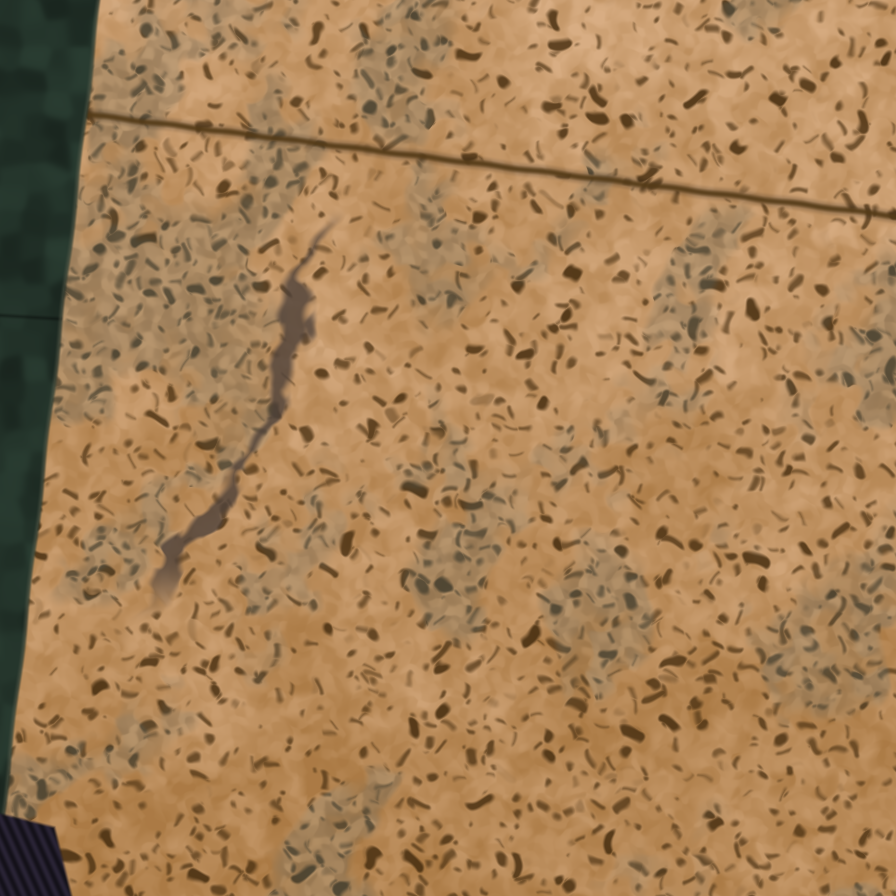
This texture is drawn by a Shadertoy shader. Its source:

```glsl
// Speckled orange granite slabs with a slanted joint, a grey vein and a dark tile border.

const vec3 GRANITE_PALE  = vec3(0.83, 0.66, 0.49);
const vec3 GRANITE_OCHRE = vec3(0.67, 0.48, 0.27);
const vec3 PATCH_GREY    = vec3(0.60, 0.50, 0.37);
const vec3 SPECK_BROWN   = vec3(0.29, 0.19, 0.07);
const vec3 SPECK_SLATE   = vec3(0.29, 0.26, 0.19);
const vec3 VEIN_COLOR    = vec3(0.30, 0.25, 0.22);
const vec3 JOINT_COLOR   = vec3(0.33, 0.23, 0.09);
const vec3 TILE_GREEN    = vec3(0.13, 0.19, 0.155);
const vec3 RIM_COLOR     = vec3(0.36, 0.37, 0.30);
const vec3 CORNER_PURPLE = vec3(0.14, 0.12, 0.18);
const float SOFT = 0.0026;

vec3 hash3(vec2 p) {
    vec3 q = fract(p.xyx * vec3(0.1031, 0.1030, 0.0973));
    q += dot(q, q.yxz + 33.33);
    return fract((q.xxy + q.yzz) * q.zyx);
}

// Smooth cellular noise: random cell values blended by distance.
float cellNoise(vec2 p) {
    vec2 cell = floor(p);
    float total = 0.0, weight = 0.0;
    for (int j = -1; j <= 1; j++)
    for (int i = -1; i <= 1; i++) {
        vec2 id = cell + vec2(i, j);
        vec3 h = hash3(id + 71.0);
        vec2 d = p - id - 0.2 - 0.6 * h.xy;
        float w = exp(-6.0 * dot(d, d));
        total += w * h.z;
        weight += w;
    }
    return total / weight;
}

float segmentDistance(vec2 p, vec2 halfSpan) {
    float t = clamp(dot(p, halfSpan) / dot(halfSpan, halfSpan), -1.0, 1.0);
    return length(p - halfSpan * t);
}

// Short, randomly turned mineral grains; returns coverage.
float specks(vec2 p, float scale, float density, float radius, float reach) {
    vec2 q = p * scale;
    vec2 cell = floor(q);
    float soft = SOFT * scale;
    float cover = 0.0;
    for (int j = -1; j <= 1; j++)
    for (int i = -1; i <= 1; i++) {
        vec2 id = cell + vec2(i, j);
        vec3 place = hash3(id + scale);
        vec3 form = hash3(id + scale * 3.0 + 17.0);
        float angle = 0.9 + 3.2 * (form.x - 0.5);
        vec2 halfSpan = vec2(cos(angle), sin(angle)) * (0.02 + reach * form.y * form.y);
        float size = radius * (0.55 + 0.8 * form.z);
        float d = segmentDistance(q - id - 0.1 - 0.8 * place.xy, halfSpan) - size;
        float present = smoothstep(-0.05, 0.05, density - place.z);
        float tone = 0.6 + 0.4 * form.z;
        cover = max(cover, present * tone * (1.0 - smoothstep(-soft, soft, d)));
    }
    return cover;
}

// Layered sines bend straight features into irregular ones.
vec2 wobble(vec2 p, float freq) {
    vec2 a = sin(p.yx * freq + vec2(0.4, 2.1));
    return a + 0.6 * sin(p * freq * 1.73 + a * 1.8 + vec2(3.0, 0.7));
}

float below(float d, float soft) {
    return 1.0 - smoothstep(-soft, soft, d);
}

float veinMask(vec2 p, float grain) {
    float path = 0.10 + 0.46 * (p.y - 0.14) + 0.02 * sin((p.y - 0.42) * 15.7);
    path += 0.006 * sin(p.y * 61.0) + 0.003 * sin(p.y * 143.0);
    float width = 0.003 + 0.013 * pow(abs(sin((p.y - 0.50) * 13.0)), 1.5);
    float ends = smoothstep(0.30, 0.38, p.y) * (1.0 - smoothstep(0.72, 0.77, p.y));
    float d = abs(p.x - path) * 0.9 - width * (0.15 + 1.4 * grain);
    return ends * below(d, 0.005);
}

vec3 granite(vec2 p) {
    vec2 bent = p + 0.0025 * wobble(p, 130.0);
    float broad = cellNoise(p * 7.0 + 4.0);
    float grain = cellNoise(bent * 44.0);
    float fine = cellNoise(bent * 105.0 + 9.0);

    // Cloudy grey areas, stretched along a steep diagonal.
    vec2 along = vec2(0.88 * p.x - 0.47 * p.y, 0.47 * p.x + 0.88 * p.y);
    along += 0.018 * wobble(p, 21.0);
    float cloud = 0.75 * cellNoise(along * vec2(12.0, 6.5) + 2.0) + 0.25 * grain;
    float patchy = smoothstep(0.52, 0.74, cloud);

    float light = 0.20 + 0.42 * p.y + 0.35 * (broad - 0.5)
                + 0.45 * (grain - 0.5) + 0.30 * (fine - 0.5) + 0.12;
    vec3 color = mix(GRANITE_OCHRE, GRANITE_PALE, clamp(light, 0.0, 1.1));
    color = mix(color, PATCH_GREY * (0.86 + 0.28 * fine), 0.65 * patchy);

    float large = specks(bent, 35.0, 0.40 + 0.28 * patchy, 0.15, 0.36);
    float small = specks(bent + 0.37, 61.0, 0.34 + 0.30 * patchy, 0.15, 0.42);
    vec3 speckColor = mix(SPECK_BROWN, SPECK_SLATE, patchy);
    color = mix(color, speckColor, max(0.92 * large, 0.72 * small));
    return mix(color, VEIN_COLOR, 0.8 * veinMask(p, grain));
}

vec3 darkTile(vec2 p) {
    vec3 color = TILE_GREEN * (0.75 + 0.5 * cellNoise(p * 38.0));
    return color * (1.0 - 0.4 * below(abs(p.y - 0.648 + 0.06 * p.x) - 0.0015, SOFT));
}

void mainImage(out vec4 fragColor, in vec2 fragCoord) {
    vec2 p = fragCoord / iResolution.xy;
    vec3 color = granite(p);

    // Joint between the two slabs.
    float joint = abs(p.y - 0.872 + 0.126 * (p.x - 0.10) + 0.0006 * sin(p.x * 90.0));
    color = mix(color, color * 0.78, below(joint - 0.006, 0.004));
    color = mix(color, JOINT_COLOR, 0.88 * below(joint - 0.0028, SOFT));

    // Dark tile border with a thin worn rim.
    float edge = p.x - 0.112 + 0.118 * (1.0 - p.y) + 0.001 * sin(p.y * 40.0);
    color = mix(color, darkTile(p), below(edge, SOFT));
    color = mix(color, RIM_COLOR, 0.5 * below(abs(edge + 0.002) - 0.0012, SOFT));

    // Ribbed dark object in the lower left corner.
    float corner = max(p.y - 0.092 + 0.25 * p.x, p.x - 0.08 + 0.25 * p.y);
    float ribs = 0.85 + 0.3 * sin((p.x + 0.45 * p.y) * 520.0);
    color = mix(color, CORNER_PURPLE * ribs, below(corner, SOFT));

    fragColor = vec4(color, 1.0);
}
```
